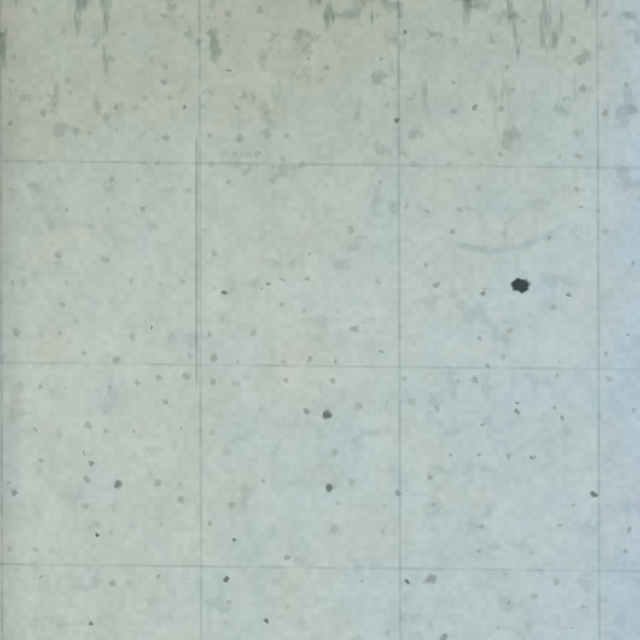
Give the GLSL for this texture, as a three.js fragment shader.

```glsl
varying vec2 vUv;

float hash(vec2 p) {
  vec3 q = fract(p.xyx * vec3(0.1031, 0.1030, 0.0973));
  q += dot(q, q.yzx + 33.33);
  return fract((q.x + q.y) * q.z);
}

float noise(vec2 p) {
  vec2 i = floor(p);
  vec2 f = fract(p);
  f = f * f * (3.0 - 2.0 * f);
  float low = mix(hash(i), hash(i + vec2(1.0, 0.0)), f.x);
  float high = mix(hash(i + vec2(0.0, 1.0)), hash(i + 1.0), f.x);
  return mix(low, high, f.y);
}

float fbm(vec2 p) {
  float sum = 0.0;
  float amplitude = 0.5;
  for (int i = 0; i < 4; i++) {
    sum += amplitude * noise(p);
    p = p * 2.03 + 17.3;
    amplitude *= 0.5;
  }
  return sum;
}

// Soft irregular spots, at most one in each jittered cell
float specks(vec2 uv, float cells, float density, float radius, float seed) {
  vec2 p = uv * cells;
  vec2 id = floor(p) + seed;
  vec2 center = 0.25 + 0.5 * vec2(hash(id + 3.1), hash(id + 8.7));
  vec2 d = (fract(p) - center) / cells;
  d += 0.005 * (vec2(noise(uv * 150.0), noise(uv * 150.0 + 41.0)) - 0.5);
  float size = radius * mix(0.5, 1.0, hash(id + 5.9));
  float spot = 1.0 - smoothstep(size * 0.35, size * 1.25, length(d));
  return spot * step(hash(id), density) * mix(0.4, 1.0, hash(id + 1.7));
}

float stroke(float d, float halfWidth) {
  return 1.0 - smoothstep(halfWidth * 0.3, halfWidth * 1.5, abs(d));
}

// Distance to the nearest joint of a repeated line
float joint(float x, float spacing) {
  return abs(fract(x / spacing + 0.5) - 0.5) * spacing;
}

void main() {
  vec2 uv = vUv;

  // Broad light falloff, warm upper left to cool lower right
  vec3 warmGrey = vec3(0.67, 0.70, 0.65);
  vec3 paleGreen = vec3(0.725, 0.768, 0.735);
  vec3 coolGrey = vec3(0.71, 0.775, 0.785);
  vec3 skyTint = vec3(0.68, 0.755, 0.81);
  float cloud = fbm(uv * 4.0 + 2.0) - 0.47;
  float shade = smoothstep(0.35, 1.08, uv.y - 0.12 * uv.x + 0.25 * cloud);
  float cool = smoothstep(0.25, 1.05, uv.x + 0.35 * (0.5 - uv.y) + 0.35 * cloud);
  vec3 color = mix(paleGreen, coolGrey, cool);
  color = mix(color, warmGrey, shade * (1.0 - 0.35 * cool));
  color = mix(color, skyTint, 0.65 * smoothstep(0.9, 1.02, uv.x));
  color *= 1.0 - 0.07 * (1.0 - smoothstep(0.0, 0.05, uv.x));

  // Mottled surface and fine grain
  color += 0.045 * (fbm(uv * 24.0) - 0.47);
  color += 0.035 * (noise(uv * 110.0) - 0.5);
  color += 0.014 * (noise(uv * 260.0) - 0.5);
  float tint = fbm(uv * 13.0 + 30.0) - 0.47;
  color += vec3(0.035, 0.0, -0.03) * tint;

  // Smudges, denser and more upright near the top
  float wear = smoothstep(0.45, 1.0, uv.y);
  float smudge = smoothstep(0.59, 0.78, fbm(uv * 34.0 + 9.0));
  float streak = smoothstep(0.59, 0.80, fbm(uv * vec2(48.0, 13.0) + 70.0));
  color -= vec3(0.09, 0.085, 0.08) * smudge * (0.45 + 0.55 * wear);
  color -= vec3(0.17, 0.15, 0.15) * streak * smoothstep(0.72, 1.02, uv.y);

  // Thin tile joints, partly worn away
  float across = joint(uv.x - 0.002 + 0.003 * (uv.y - 0.5), 0.311);
  float down = joint(uv.y - 0.113 + 0.011 * (uv.x - 0.5), 0.315);
  float upright = stroke(across, 0.0025) * mix(0.35, 1.0, noise(uv * vec2(7.0, 55.0)));
  float level = stroke(down, 0.0025) * mix(0.25, 1.0, noise(uv * vec2(28.0, 9.0)));
  color -= vec3(0.085, 0.075, 0.07) * upright;
  color -= vec3(0.065, 0.06, 0.055) * level;

  // One joint is open along part of its length
  float openSpan = smoothstep(0.38, 0.43, uv.y) * (1.0 - smoothstep(0.77, 0.79, uv.y));
  color -= 0.13 * stroke(uv.x - 0.307, 0.0022) * openSpan * (0.6 + 0.4 * noise(uv * 90.0));

  // Faint curved scuff
  float arc = uv.y - 0.609 - 3.0 * pow(uv.x - 0.77, 2.0);
  float arcSpan = smoothstep(0.68, 0.71, uv.x) * (1.0 - smoothstep(0.83, 0.89, uv.x));
  color -= vec3(0.075, 0.06, 0.05) * stroke(arc, 0.006) * arcSpan * noise(uv * 45.0 + 4.0);

  // Pits and grit in three sizes
  vec3 grit = vec3(0.27, 0.31, 0.30);
  color = mix(color, vec3(0.50, 0.53, 0.50), 0.5 * specks(uv, 26.0, 0.30, 0.007, 12.0));
  color = mix(color, grit, 0.65 * specks(uv + 0.013, 15.0, 0.12, 0.006, 47.0));
  float lower = 1.0 - smoothstep(0.3, 0.5, uv.y);
  color = mix(color, grit, 0.85 * lower * specks(uv, 7.0, 0.28, 0.009, 85.0));

  // Single dark chip
  vec2 chip = uv - vec2(0.813, 0.554);
  chip += 0.008 * (vec2(noise(uv * 120.0), noise(uv * 120.0 + 60.0)) - 0.5);
  float chipShape = 1.0 - smoothstep(0.009, 0.015, length(chip * vec2(0.85, 1.1)));
  color = mix(color, vec3(0.20, 0.24, 0.24), 0.92 * chipShape);

  gl_FragColor = vec4(clamp(color, 0.0, 1.0), 1.0);
}
```
